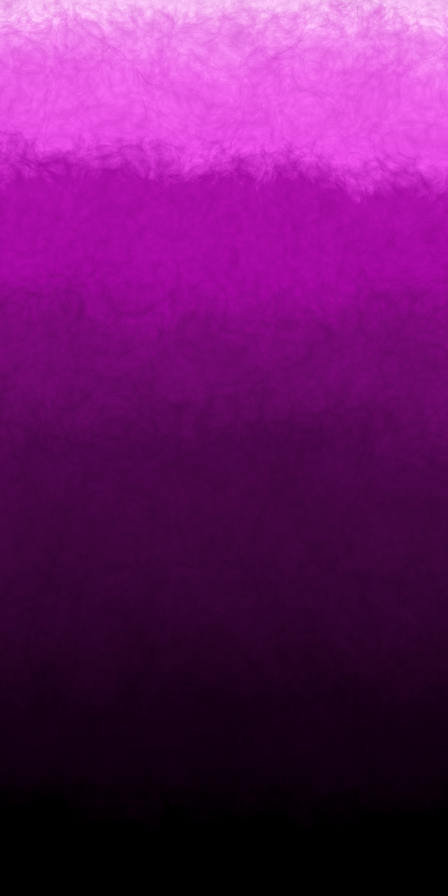
This background is drawn by a WebGL 2 fragment shader. Its source:

```glsl
#version 300 es
precision highp float;
// A worn magenta wash that sinks from pale pink at the top to black below.
// Colour stops are read along the depth; layered sines and fractal cellular
// noise push that depth around, giving ragged bands and a mottled grain.

#define EDGE_ROUGHNESS 0.050
#define WAVE_HEIGHT 0.007
#define CLOUD_SCALE 6.0
#define GRAIN_SCALE 38.0
#define GRAIN_STRENGTH 0.13
#define SCRATCH_STRENGTH 0.05

uniform vec2 u_resolution;
out vec4 outColor;

// Each stop: depth from the top, magenta level, green level
const int STOP_COUNT = 14;
const vec3 STOPS[STOP_COUNT] = vec3[STOP_COUNT](
    vec3(0.00, 0.95, 0.70), vec3(0.025, 0.93, 0.53), vec3(0.075, 0.91, 0.37),
    vec3(0.150, 0.89, 0.28), vec3(0.195, 0.67, 0.06), vec3(0.29, 0.62, 0.03),
    vec3(0.35, 0.49, 0.03), vec3(0.43, 0.41, 0.03), vec3(0.50, 0.30, 0.02),
    vec3(0.60, 0.24, 0.02), vec3(0.70, 0.17, 0.01), vec3(0.79, 0.09, 0.00),
    vec3(0.865, 0.055, 0.00), vec3(0.91, 0.00, 0.00));

vec2 hash2(vec2 p) {
    vec3 q = fract(p.xyx * vec3(0.1031, 0.1030, 0.0973));
    q += dot(q, q.yzx + 33.33);
    return fract((q.xx + q.yz) * q.zy);
}

// Distances to the nearest and second nearest cell points
vec2 cellular(vec2 p) {
    vec2 cell = floor(p), local = p - cell, nearest = vec2(4.0);
    for (int j = -1; j <= 1; j++)
        for (int i = -1; i <= 1; i++) {
            vec2 offset = vec2(i, j);
            float dist = length(offset + hash2(cell + offset + 50.0) - local);
            nearest.y = min(nearest.y, max(nearest.x, dist));
            nearest.x = min(nearest.x, dist);
        }
    return nearest;
}

// Fractal cellular noise, roughly centred on zero
float mottle(vec2 p) {
    const mat2 turn = mat2(0.8, 0.6, -0.6, 0.8);
    float sum = 0.0, weight = 0.5;
    for (int i = 0; i < 5; i++) {
        sum += weight * (cellular(p).x - 0.48);
        p = turn * p * 2.03 + 7.3;
        weight *= 0.62;
    }
    return sum;
}

float waves(vec2 p) {
    float sum = 0.0, weight = 0.5;
    for (int i = 0; i < 4; i++) {
        sum += weight * sin(p.x + 1.3 * sin(p.y + float(i)));
        p = vec2(p.y + 0.8 * p.x, p.y - 1.6 * p.x) * 1.3;
        weight *= 0.6;
    }
    return sum;
}

float bump(float x, float center, float width) {
    float t = (x - center) / width;
    return exp(-t * t);
}

// Slow sag of each band across the width
float sag(float x, float depth) {
    float top = 0.025 * x * x * bump(depth, 0.17, 0.09);
    float middle = 0.028 * sin(3.14159 * x) * bump(depth, 0.33, 0.06);
    float lower = 0.025 * (0.5 - sin(3.14159 * x)) * bump(depth, 0.49, 0.07);
    return top + middle + lower;
}

vec2 levelsAt(float depth) {
    vec2 levels = STOPS[0].yz;
    for (int i = 1; i < STOP_COUNT; i++) {
        float t = (depth - STOPS[i - 1].x) / (STOPS[i].x - STOPS[i - 1].x);
        levels = mix(levels, STOPS[i].yz, clamp(t, 0.0, 1.0));
    }
    return levels;
}

void main() {
    vec2 p = gl_FragCoord.xy / u_resolution.x;
    float depth = 1.0 - gl_FragCoord.y / u_resolution.y;

    // Ragged depth
    vec2 drift = 0.06 * vec2(waves(p * 9.0), waves(p.yx * 8.0 + 4.0));
    float clouds = mottle((p + drift) * CLOUD_SCALE);
    float grain = mottle((p + 0.5 * drift) * GRAIN_SCALE);
    float wave = WAVE_HEIGHT * waves(p * vec2(13.0, 6.0));
    float rough = EDGE_ROUGHNESS * (clouds + 0.55 * grain);
    vec2 levels = levelsAt(depth - sag(p.x, depth) + wave + rough);

    // Grain and faint scratches, fading into the dark
    vec2 ridges = cellular((p + drift) * vec2(7.0, 5.0));
    float scratch = 1.0 - smoothstep(0.0, 0.035, ridges.y - ridges.x);
    scratch *= smoothstep(0.0, 0.5, waves(p * 17.0 + 2.0));
    float light = 1.0 - GRAIN_STRENGTH * (grain + 0.5 * clouds);
    light -= SCRATCH_STRENGTH * scratch * (1.0 - smoothstep(0.1, 0.5, depth));
    levels *= vec2(light, light * light);

    outColor = vec4(levels.x, levels.y, levels.x * 0.985, 1.0);
}
```
